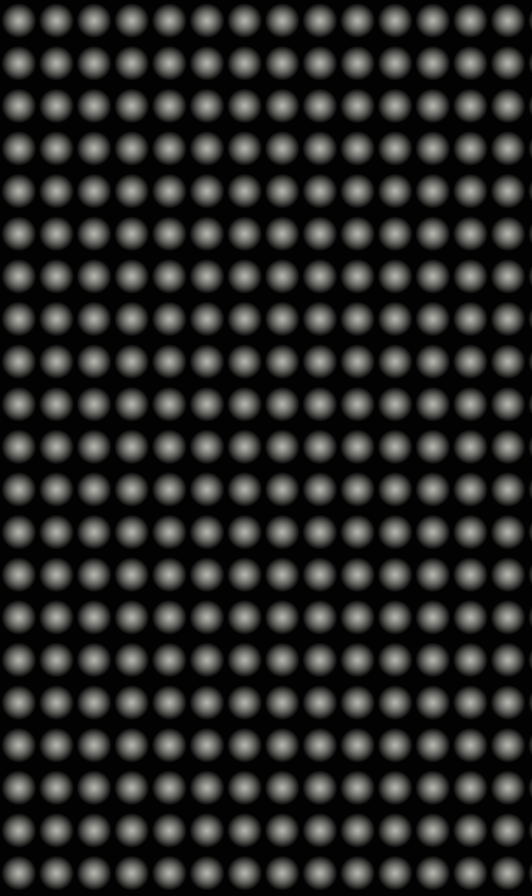
A WebGL 2 fragment shader for this pattern:

```glsl
#version 300 es
precision highp float;
// Grid of soft warm-grey glowing dots on black, 14 across and 21 down.

uniform vec2 u_resolution;
out vec4 fragColor;

// All lengths are fractions of the canvas height.
const vec2 SPACING = vec2(0.0420, 0.04757);
const vec2 FIRST_CENTRE = vec2(0.0210, 0.0256);
const float DOT_RADIUS = 0.0196;
const float FALLOFF = 1.3;

const vec3 BACKGROUND = vec3(0.006);
const vec3 DOT_CENTRE = vec3(0.700, 0.702, 0.675);

// Offset from the nearest point of a regular grid.
vec2 gridOffset(vec2 p, vec2 first, vec2 spacing) {
    return (fract((p - first) / spacing + 0.5) - 0.5) * spacing;
}

// Radial glow: 1 at the centre, fading to 0 at the radius.
float glow(vec2 offset, float radius, float falloff) {
    float t = min(length(offset) / radius, 1.0);
    return 1.0 - pow(t, falloff);
}

void main() {
    vec2 p = gl_FragCoord.xy / u_resolution.y;
    vec2 offset = gridOffset(p, FIRST_CENTRE, SPACING);
    float light = glow(offset, DOT_RADIUS, FALLOFF);
    fragColor = vec4(mix(BACKGROUND, DOT_CENTRE, light), 1.0);
}
```
